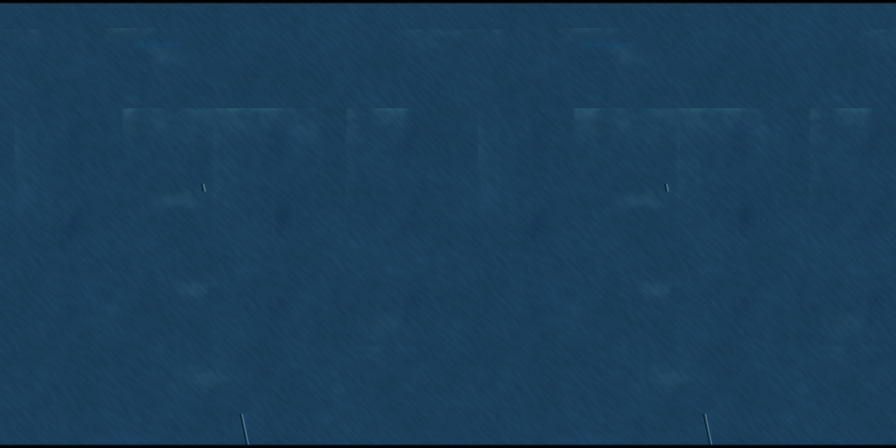
This texture is drawn by a WebGL 2 fragment shader. Its source:

```glsl
#version 300 es
// Worn blue painted wall: two wide repeats of rubbed ledges, scratches and slanted grain.
precision highp float;

#define TILE 1.034           // repeat width, in canvas heights
#define GRAIN 0.030          // strength of the slanted grain
#define MOTTLE 0.020         // strength of the soft clouding
#define WEAR 0.085           // strength of the rubbed patches
#define BORDER 0.0045        // black edge at top and bottom
#define DRIFT 0.027          // ledge start shift between repeats
#define BASE vec3(0.105, 0.246, 0.354)
#define WEAR_TINT vec3(0.75, 1.0, 0.88)
#define SHADE vec3(0.02, 0.08, 0.10)
#define SCRATCH vec3(0.34, 0.53, 0.62)

uniform vec2 u_resolution;
out vec4 fragColor;

float hash(vec2 cell) {
    uvec2 n = uvec2(ivec2(cell) + 4096) * uvec2(1597u, 3571u);
    uint h = (n.x ^ n.y) * 747796405u;
    h = ((h >> 15) ^ h) * 277803737u;
    return float((h >> 16) & 65535u) / 65535.0;
}

float cornerSlope(vec2 cell, vec2 offset, float period) {
    float angle = 6.2832 * hash(vec2(mod(cell.x, period), cell.y));
    return dot(vec2(cos(angle), sin(angle)), offset);
}

// Gradient noise that repeats along x after a whole number of cells
float noise(vec2 p, float period) {
    vec2 i = floor(p), f = p - i;
    vec2 s = f * f * f * (f * (f * 6.0 - 15.0) + 10.0);
    vec2 e = vec2(1.0, 0.0);
    float low = mix(cornerSlope(i, f, period), cornerSlope(i + e, f - e, period), s.x);
    float high = mix(cornerSlope(i + e.yx, f - e.yx, period),
                     cornerSlope(i + 1.0, f - 1.0, period), s.x);
    return mix(low, high, s.y);
}

// Offset from a centre, wrapped inside the repeat
vec2 wrapped(vec2 q, vec2 centre) {
    vec2 d = q - centre;
    d.x = mod(d.x + 0.5 * TILE, TILE) - 0.5 * TILE;
    return d;
}

float blob(vec2 d, vec2 size) {
    d /= size;
    return exp(-dot(d, d));
}

// Rubbed strip: crisp along its top, fading downwards
float ledge(vec2 q, float left, float span, float top, float depth, float soft) {
    float x = mod(q.x - left, TILE), below = top - q.y;
    float run = smoothstep(0.0, 0.01, x) * (1.0 - smoothstep(span - 0.03, span, x));
    float edge = smoothstep(-soft, soft, below);
    return run * edge * (0.65 * exp(-max(below, 0.0) / depth) + 0.35 * exp(-abs(below) / 0.004));
}

float segment(vec2 d, vec2 along) {
    return length(d - along * clamp(dot(d, along) / dot(along, along), 0.0, 1.0));
}

// Bright groove with a dark side
vec3 scratch(vec3 color, vec2 d, vec2 along, float width, float soft) {
    float dark = 1.0 - smoothstep(width - soft, width + soft, segment(d + vec2(0.005, 0.0), along));
    float light = 1.0 - smoothstep(width - soft, width + soft, segment(d, along));
    color = mix(color, SHADE, 0.6 * dark);
    return mix(color, SCRATCH, 0.7 * light);
}

void main() {
    vec2 p = gl_FragCoord.xy / u_resolution.y;
    float soft = 0.75 / u_resolution.y;
    float repeat = floor(p.x / TILE);
    vec2 q = vec2(mod(p.x, TILE), p.y);
    float u = q.x / TILE;

    // Slanted grain and soft clouding
    float grain = noise(vec2(93.0 * u + 84.0 * q.y, 34.0 * q.y), 93.0)
                + 0.6 * noise(vec2(150.0 * u + 110.0 * q.y, 75.0 * q.y), 150.0);
    float clouds = noise(vec2(9.0 * u, 8.0 * q.y), 9.0) + 0.6 * noise(vec2(24.0 * u, 25.0 * q.y + 7.0), 24.0);
    float patchy = clamp(0.6 + 1.3 * noise(vec2(17.0 * u, 19.0 * q.y + 3.0), 17.0)
                 + 0.7 * noise(vec2(45.0 * u, 60.0 * q.y), 45.0), 0.0, 1.3);

    // Rubbed ledges
    float start = -DRIFT * repeat;
    float wear = ledge(q, 0.27 + start, 0.45, 0.758, 0.035, soft)
               + 0.9 * ledge(q, 0.77, 0.15, 0.758, 0.035, soft)
               + 0.6 * ledge(q, 0.23 + start, 0.19, 0.937, 0.025, soft)
               + 0.5 * ledge(q, 0.90, 0.24, 0.934, 0.025, soft)
               + 0.4 * ledge(q, 0.79, 0.12, 0.227, 0.025, soft);

    // Runs of worn patches, faint upright edges and slanted dark stains
    float stain = 0.0;
    for (int i = 0; i < 3; i++) {
        float k = float(i);
        wear += 0.6 * blob(wrapped(q, vec2(0.40 + 0.033 * k, 0.552 - 0.2 * k)), vec2(0.045, 0.018));
        wear += 0.3 * blob(wrapped(q, vec2(0.36 + 0.25 * k, 0.88 - 0.5 * k + 0.1 * k * k)), vec2(0.04, 0.025));
        vec2 side = wrapped(q, vec2(0.477 + 0.295 * k, 0.64));
        wear += 0.3 * smoothstep(-soft, soft, side.x) * exp(-max(side.x, 0.0) / 0.02)
              * (1.0 - smoothstep(0.05, 0.13, abs(side.y)));
        for (int j = 0; j < 3; j++) {
            vec2 d = wrapped(q, vec2(0.625 + 0.287 * k, 0.69 - 0.19 * float(j)));
            d.x -= 0.4 * d.y;
            stain += (0.4 + 0.6 * hash(vec2(i, j))) * blob(d, vec2(0.022, 0.045));
        }
    }

    vec3 color = BASE * (1.0 + 3.0 * (GRAIN * grain + MOTTLE * clouds));
    color += WEAR * WEAR_TINT * wear * patchy;
    color -= vec3(0.014, 0.026, 0.016) * stain;

    // Thin line under the upper ledge, then the two scratches
    vec2 seam = wrapped(q, vec2(0.30 + start, 0.901));
    color = mix(color, vec3(0.08, 0.27, 0.45), 0.6 * (1.0 - smoothstep(0.001, 0.003 + soft, segment(seam, vec2(0.1, 0.0)))));
    color = scratch(color, wrapped(q, vec2(0.455, 0.588)), vec2(0.003, -0.014), 0.0017, soft);
    color = scratch(color, wrapped(q, vec2(0.541, 0.075)), vec2(0.014, -0.068), 0.0015, soft);

    // Black edge with a short shadow
    float rim = min(q.y, 1.0 - q.y);
    color *= smoothstep(BORDER - soft, BORDER + 0.006, rim);
    fragColor = vec4(color, 1.0);
}
```
